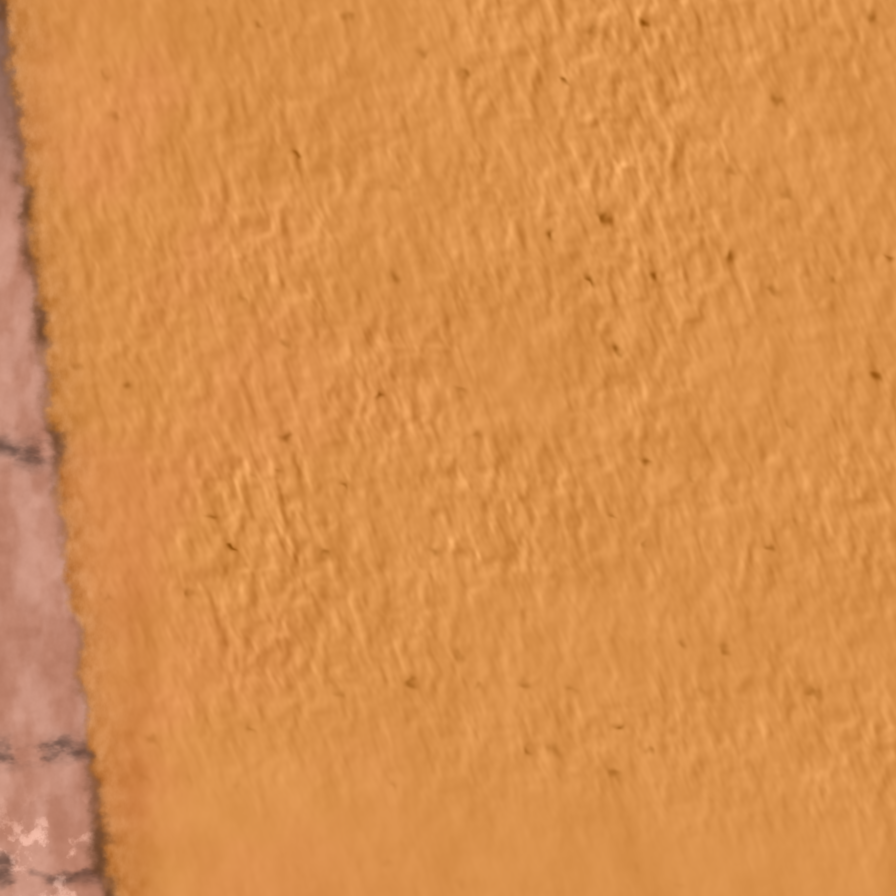
Reproduce this texture procedurally as a Shadertoy shader.

```glsl
// Ochre plaster wall beside a strip of pink stone, parted by a broken dark joint.
// The plaster is a sheared noise height field lit from one side, with patchy
// roughness, broad colour drift and scattered soft pits.

float hash(vec2 p) {
    vec3 q = fract(vec3(p.xyx) * vec3(0.1031, 0.1030, 0.0973));
    q += dot(q, q.yzx + 33.33);
    return fract((q.x + q.y) * q.z);
}

float noise(vec2 p) {
    vec2 cell = floor(p), f = fract(p);
    f = f * f * f * (f * (f * 6.0 - 15.0) + 10.0);
    float low = mix(hash(cell), hash(cell + vec2(1, 0)), f.x);
    float high = mix(hash(cell + vec2(0, 1)), hash(cell + vec2(1, 1)), f.x);
    return mix(low, high, f.y);
}

float fbm(vec2 p) {
    float sum = 0.0, weight = 0.53;
    for (int i = 0; i < 4; i++) {
        sum += weight * noise(p);
        p = mat2(0.8, 0.6, -0.6, 0.8) * p * 2.03 + 17.3;
        weight *= 0.5;
    }
    return sum;
}

// Short upright grains that lean to the left at the top
float plasterHeight(vec2 p) {
    p += 0.005 * (vec2(noise(p * 40.0), noise(p * 40.0 + 41.0)) - 0.5);
    p.x += 0.34 * p.y;
    p.y -= 0.15 * p.x;
    return 0.50 * noise(p * vec2(76, 44) + 5.0)
         + 0.36 * noise(p * vec2(112, 68) + 31.0)
         + 0.14 * noise(p * vec2(190, 125) + 73.0);
}

// Soft slanted pits, one candidate in each cell of a jittered grid
float pits(vec2 p) {
    float dark = 0.0;
    vec2 home = floor(p * 20.0);
    for (int y = -1; y <= 1; y++)
    for (int x = -1; x <= 1; x++) {
        vec2 cell = home + vec2(x, y);
        vec2 centre = (cell + 0.15 + 0.7 * vec2(hash(cell + 3.0), hash(cell + 57.0))) / 20.0;
        vec2 d = p - centre;
        d += 0.007 * (vec2(noise(p * 110.0), noise(p * 110.0 + 9.0)) - 0.5);
        d = vec2(d.x * 0.75 + d.y * 0.66, d.y * 0.75 - d.x * 0.66);
        float size = mix(0.0055, 0.009, hash(cell + 91.0));
        float strength = pow(smoothstep(0.5, 1.0, hash(cell + 23.0)), 2.0);
        dark = max(dark, strength * exp(-dot(d, d * vec2(2.2, 1.0)) / (size * size) * 1.3));
    }
    return dark;
}

vec3 plaster(vec2 p, float fromJoint) {
    // Roughness fades towards the foot and the upper left
    float rough = smoothstep(0.06, 0.38, p.y + 0.14 * p.x);
    rough *= mix(0.5, 1.0, smoothstep(0.2, 0.5, p.x + 0.35 * (1.0 - p.y)));
    rough *= 0.45 + 1.1 * noise(p * 7.0 + 12.0);
    rough = max(rough, 0.14);

    float relief = plasterHeight(p) - plasterHeight(p + vec2(0.0050, -0.0035));
    float mottle = fbm(p * vec2(30, 22) + 8.0) - 0.5;
    float drift = fbm(p * 3.5 + 2.0) - 0.5;

    vec3 col = vec3(0.852, 0.570, 0.300);
    col += vec3(0.035, 0.035, 0.035) * drift + vec3(0.055, 0.055, 0.06) * mottle;
    col += vec3(0.23, 0.23, 0.22) * relief * rough;
    col -= vec3(0.20, 0.18, 0.17) * pits(p) * rough;

    // Rosy patches on the left, darker orange stain along the lower joint
    float rosy = smoothstep(0.4, 0.75, fbm(p * 7.0 + 60.0)) * smoothstep(0.65, 0.1, p.x);
    col += vec3(0.015, -0.006, 0.02) * rosy;
    float stain = exp(-pow((p.x - 0.15) / 0.022, 2.0)) * smoothstep(0.6, 0.15, p.y);
    col -= vec3(0.045, 0.055, 0.045) * stain;

    // Crumbly brownish margin
    float margin = exp(-max(fromJoint, 0.0) / 0.026);
    float crumbs = fbm(p * vec2(80, 62));
    col = mix(col, vec3(0.70, 0.455, 0.26), margin * (0.25 + 0.75 * crumbs));
    return col + margin * 0.36 * (crumbs - 0.5);
}

vec3 stone(vec2 p) {
    float cloud = fbm(p * vec2(28, 14) + 90.0);
    vec3 col = mix(vec3(0.73, 0.50, 0.41), vec3(0.81, 0.595, 0.515), smoothstep(0.25, 0.7, cloud));
    col += 0.07 * (fbm(p * 75.0 + 33.0) - 0.5);

    // Shaded top, smudged bands and a pale speckled foot
    col *= 1.0 - 0.30 * smoothstep(0.74, 0.96, p.y);
    float level = p.y + 0.03 * (fbm(p * vec2(30, 45) + 14.0) - 0.5);
    float bands = exp(-pow((level - 0.5) / 0.016, 2.0)) + exp(-pow((level - 0.16) / 0.013, 2.0))
                + exp(-pow((level - 0.03) / 0.018, 2.0));
    col *= 1.0 - 0.42 * bands * smoothstep(0.3, 0.7, fbm(p * vec2(32, 50) + 6.0));
    float speckle = smoothstep(0.5, 0.75, fbm(p * 62.0 + 3.0)) * smoothstep(0.13, 0.06, p.y);
    return col + 0.14 * speckle;
}

void mainImage(out vec4 fragColor, in vec2 fragCoord) {
    vec2 p = fragCoord / iResolution.xy;
    float ragged = 0.016 * (fbm(vec2(p.y * 24.0, 4.0)) - 0.5)
                 + 0.014 * (fbm(p * vec2(55, 65)) - 0.5);
    float fromJoint = p.x - (0.120 - 0.117 * p.y) - ragged;
    vec3 col = mix(stone(p), plaster(p, fromJoint), smoothstep(-0.007, 0.006, fromJoint));

    // Broken joint shadow, strong above and at the foot, faint in between
    float depth = max(smoothstep(0.42, 0.53, p.y), smoothstep(0.18, 0.05, p.y));
    float broken = smoothstep(0.22, 0.68, fbm(vec2(p.y * 22.0, p.x * 30.0 + 7.0)));
    depth = mix(0.30, 1.0, depth) * mix(0.3, 1.0, broken);
    float width = mix(0.005, 0.010, depth);
    float shadow = depth * exp(-pow((fromJoint + 0.002) / width, 2.0));
    col = mix(col, vec3(0.40, 0.25, 0.15), 0.85 * shadow);

    fragColor = vec4(clamp(col, 0.0, 1.0), 1.0);
}
```
